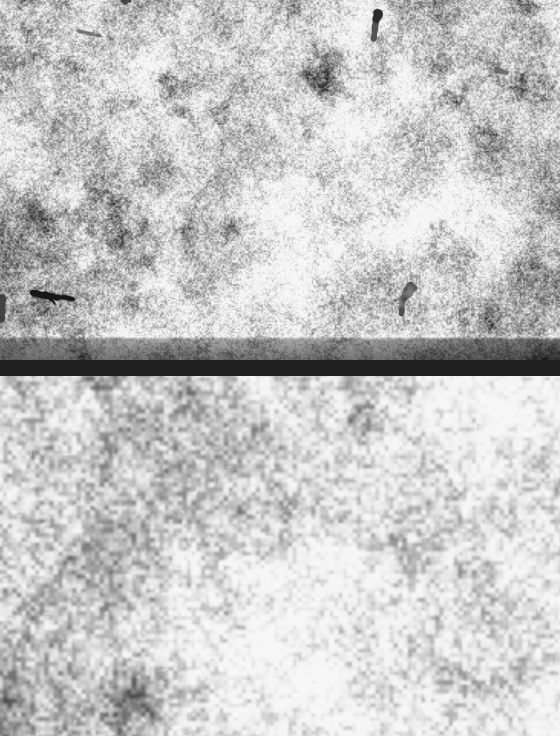
Top, the full canvas; bottom, a detail of the centre.
A WebGL 1 fragment shader for this texture:

```glsl
precision highp float;
// Grainy monochrome weathered plaster with stains, small twigs and a dark ledge below.
uniform vec2 u_resolution;

float hash(vec2 cell) {
  vec3 q = fract(cell.xyx * 0.1031);
  q += dot(q, q.yzx + 33.33);
  return fract((q.x + q.y) * q.z);
}

float noise(vec2 p) {
  vec2 i = floor(p);
  vec2 f = fract(p);
  f = f * f * (3.0 - 2.0 * f);
  float low = mix(hash(i), hash(i + vec2(1.0, 0.0)), f.x);
  float high = mix(hash(i + vec2(0.0, 1.0)), hash(i + 1.0), f.x);
  return mix(low, high, f.y);
}

// Rotated octaves; a larger gain keeps more of the fine detail.
float fbm(vec2 p, float gain) {
  float sum = 0.0;
  float total = 0.0;
  float weight = 1.0;
  for (int i = 0; i < 6; i++) {
    sum += weight * noise(p);
    total += weight;
    weight *= gain;
    p = mat2(1.6, 1.2, -1.2, 1.6) * p + 17.3;
  }
  return sum / total;
}

// Uneven light: bright middle, dimmer sides and corners.
float wallLight(vec2 p, float aspect) {
  vec2 offset = (p - vec2(0.5 * aspect, 0.55)) / vec2(0.5 * aspect, 0.5);
  float side = offset.x * offset.x;
  return 0.9 - 0.17 * side - 0.05 * side * offset.y * offset.y;
}

float stains(vec2 p) {
  float cloud = fbm(p * 5.0 + 41.0, 0.76) - 0.5;
  float patches = smoothstep(0.57, 0.8, fbm(p * 8.0 + 9.0, 0.62));
  return 1.2 * cloud + 0.34 * patches;
}

float grain(vec2 p) {
  float coarse = noise(p * 120.0 + 5.0) - 0.5;
  float fine = noise(p * 235.0 + 71.0) - 0.5;
  float sparkle = smoothstep(0.8, 0.97, noise(p * 170.0 + 23.0));
  return 0.22 * coarse + 0.36 * fine + 0.1 * sparkle;
}

// Rolls highlights off smoothly below paper white.
float softenHighlights(float tone) {
  const float white = 0.97;
  const float knee = 14.0;
  return white - log(1.0 + exp((white - tone) * knee)) / knee;
}

// Coverage of a tapered, rough-edged stick from a to b.
float twig(vec2 p, vec2 a, vec2 b, float startRadius, float endRadius) {
  vec2 axis = b - a;
  float t = clamp(dot(p - a, axis) / dot(axis, axis), 0.0, 1.0);
  float rough = 0.006 * (noise(p * 95.0) - 0.5);
  float d = length(p - a - axis * t) - mix(startRadius, endRadius, t) + rough;
  return 1.0 - smoothstep(-0.002, 0.003, d);
}

float ledgeShade(vec2 p, float aspect) {
  float x = p.x / aspect - 0.5;
  float centre = 1.0 - smoothstep(0.1, 0.5, abs(x));
  return mix(0.4, 0.6, p.y / 0.06) + 0.1 * centre - 0.1 * x;
}

float addTwigs(float tone, vec2 p) {
  // Dark stick with a short spur
  float dark = twig(p, vec2(0.094, 0.184), vec2(0.2, 0.169), 0.01, 0.006);
  dark = max(dark, twig(p, vec2(0.14, 0.172), vec2(0.151, 0.156), 0.005, 0.003));
  tone = mix(tone, 0.09, dark);

  // Upright stick with a thick head
  float upright = twig(p, vec2(1.048, 0.955), vec2(1.038, 0.892), 0.011, 0.007);
  float head = twig(p, vec2(1.049, 0.963), vec2(1.047, 0.943), 0.012, 0.008);
  tone = mix(tone, 0.32, upright);
  tone = mix(tone, 0.17, head);

  // Bent, forked stick
  float bent = twig(p, vec2(1.142, 0.2), vec2(1.116, 0.166), 0.016, 0.009);
  bent = max(bent, twig(p, vec2(1.118, 0.166), vec2(1.115, 0.129), 0.008, 0.006));
  bent = max(bent, twig(p, vec2(1.125, 0.173), vec2(1.097, 0.166), 0.006, 0.003));
  tone = mix(tone, 0.2 + 0.3 * noise(p * 65.0), bent * 0.92);

  // Faint splinter and edge specks
  float faint = twig(p, vec2(0.22, 0.914), vec2(0.276, 0.9), 0.006, 0.003);
  faint = max(faint, twig(p, vec2(1.38, 0.806), vec2(1.405, 0.797), 0.008, 0.005));
  tone = mix(tone, 0.35, faint * 0.8);
  float speck = twig(p, vec2(0.345, 0.997), vec2(0.36, 0.997), 0.007, 0.005);
  speck = max(speck, twig(p, vec2(0.0, 0.165), vec2(0.003, 0.115), 0.018, 0.009));
  return mix(tone, 0.2, speck * 0.85);
}

void main() {
  vec2 p = gl_FragCoord.xy / u_resolution.y;
  float aspect = u_resolution.x / u_resolution.y;

  float tone = wallLight(p, aspect) - stains(p) + grain(p);
  float edge = 0.061 + 0.004 * (noise(p * 30.0) - 0.5);
  tone += 0.08 * exp(-abs(p.y - edge - 0.006) * 160.0);
  tone = softenHighlights(tone);

  float ledge = 1.0 - smoothstep(edge - 0.006, edge + 0.005, p.y);
  tone *= mix(1.0, ledgeShade(p, aspect), ledge);
  tone = addTwigs(tone, p);
  gl_FragColor = vec4(vec3(clamp(tone, 0.03, 1.0)), 1.0);
}
```
